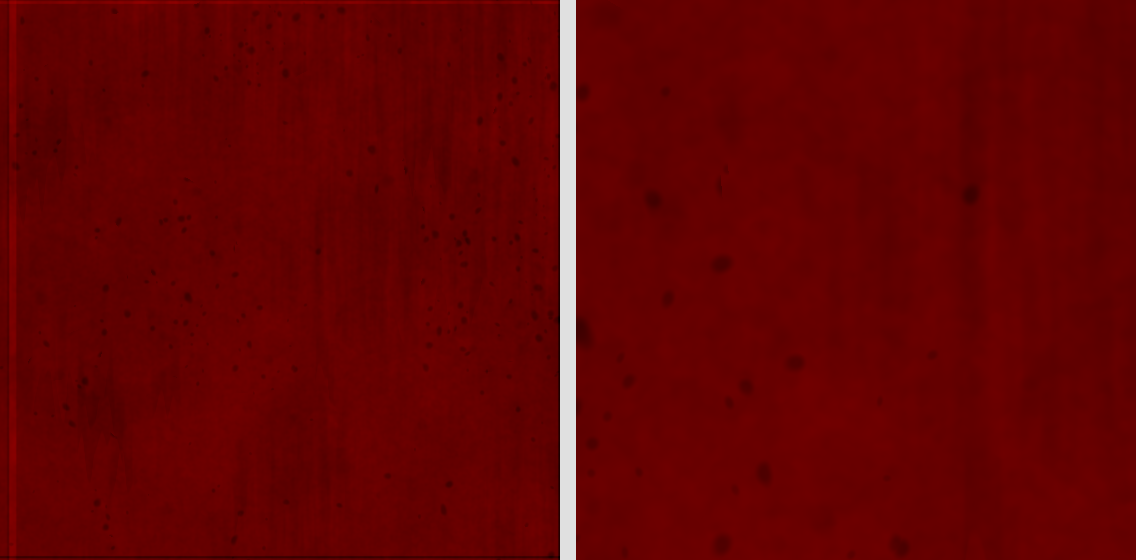
Left: the whole. Right: its middle third, enlarged.
Reproduce this texture procedurally as a WebGL 2 fragment shader.

```glsl
#version 300 es
precision highp float;

uniform vec2 u_resolution;
out vec4 fragColor;

vec2 hash2(vec2 cell) {
  vec3 h = fract(cell.xyx * vec3(0.1031, 0.1030, 0.0973));
  h += dot(h, h.yzx + 33.33);
  return fract((h.xx + h.yz) * h.zy);
}

// Smooth cellular noise: jittered cell values blended by distance, 0 to 1
float cellBlend(vec2 p) {
  vec2 base = floor(p);
  float total = 0.0, weightSum = 0.0;
  for (int y = -1; y <= 1; y++) {
    for (int x = -1; x <= 1; x++) {
      vec2 cell = base + vec2(x, y);
      vec2 offset = cell + 0.2 + 0.6 * hash2(cell) - p;
      float weight = max(0.0, 1.0 - dot(offset, offset) / 1.44);
      weight *= weight * weight;
      total += weight * hash2(cell + 71.0).x;
      weightSum += weight;
    }
  }
  return total / max(weightSum, 1e-5);
}

// Signed layered noise around zero
float mottle(vec2 p, int octaves, float gain) {
  float sum = 0.0, amplitude = 1.0;
  for (int i = 0; i < octaves; i++) {
    sum += amplitude * (cellBlend(p) - 0.5);
    p = mat2(1.6, 1.2, -1.2, 1.6) * p + 17.3;
    amplitude *= gain;
  }
  return sum;
}

// Scattered round pits, each cell kept with the given chance
float pits(vec2 p, float chance) {
  vec2 base = floor(p);
  float mask = 0.0;
  for (int y = -1; y <= 1; y++) {
    for (int x = -1; x <= 1; x++) {
      vec2 cell = base + vec2(x, y);
      vec2 rnd = hash2(cell + 131.0);
      float radius = mix(0.12, 0.38, rnd.y * rnd.y);
      float dist = length((cell + hash2(cell) - p) * vec2(1.0, 0.85));
      float spot = 1.0 - smoothstep(radius * 0.3, radius * 1.3, dist);
      mask = max(mask, spot * step(rnd.x, chance) * (0.4 + 0.6 * rnd.y));
    }
  }
  return mask;
}

// Vertical paint run: soft top, streaky sides, ragged lower edge
float paintRun(vec2 p, vec2 foot, vec2 size, float seed) {
  float ragged = cellBlend(vec2(p.x * 85.0, seed * 9.0)) - 0.4;
  float height = p.y - foot.y - 0.16 * ragged;
  float side = abs(p.x - foot.x) + 0.012 * (cellBlend(p * vec2(50.0, 9.0) + seed) - 0.5);
  float body = 1.0 - smoothstep(size.x - 0.003, size.x + 0.003, side);
  return body * smoothstep(-0.004, 0.006, height)
       * (1.0 - smoothstep(0.2 * size.y, size.y, height));
}

// Band between two edges with a feathered border
float band(float x, float low, float high, float feather) {
  return smoothstep(low - feather, low + feather, x)
       * (1.0 - smoothstep(high - feather, high + feather, x));
}

void main() {
  vec2 p = gl_FragCoord.xy / u_resolution;
  vec2 warped = p + 0.012 * vec2(mottle(p * 24.0, 2, 0.6), mottle(p * 24.0 + 40.0, 2, 0.6));

  // Broad stains and fine mottling
  float stain = mottle(warped * 4.0 + 5.0, 5, 0.62);
  float grain = mottle(p * 95.0, 2, 0.8);
  float red = 0.394 + 0.066 * stain + 0.028 * grain;
  red += 0.022 * (1.0 - smoothstep(0.1, 0.5, distance(p, vec2(0.6, 0.25))));
  red -= 0.018 * smoothstep(0.55, 1.0, p.x) * smoothstep(0.35, 0.8, p.y);
  red -= 0.016 * (1.0 - smoothstep(0.1, 0.35, p.x));

  // Brushed vertical streaks, stronger in some areas
  float brushed = smoothstep(0.4, 0.65, cellBlend(p * 5.0 + 60.0));
  float streak = mottle(p * vec2(75.0, 7.0), 1, 0.5) + 0.6 * (cellBlend(p * vec2(190.0, 14.0)) - 0.5);
  red += streak * mix(0.016, 0.055, brushed);

  // Dark and light paint runs
  for (int i = 0; i < 14; i++) {
    float seed = float(i) + 3.0;
    vec2 rnd = hash2(vec2(seed, 8.0));
    vec2 shape = hash2(vec2(seed, 29.0));
    vec2 size = mix(vec2(0.012, 0.1), vec2(0.05, 0.26), shape);
    float tone = i % 3 == 0 ? 0.022 : -0.03;
    red += tone * paintRun(p, vec2(0.06, 0.02) + rnd * vec2(0.88, 0.75), size, seed);
  }

  // Clustered pits and blotches
  float cluster = smoothstep(0.45, 0.75, cellBlend(p * 7.0 + 90.0));
  red -= 0.12 * pits(warped * 48.0, 0.03 + 0.24 * cluster);
  red -= 0.035 * pits(warped * 26.0 + 9.0, 0.06 + 0.3 * cluster);
  red += 0.03 * pits(warped * 22.0 + 50.0, 0.05);

  // Worn borders
  float wear = cellBlend(p * vec2(60.0, 30.0));
  red += (0.05 + 0.09 * wear) * band(p.x, 0.017, 0.029, 0.002);
  red -= 0.05 * band(p.x, 0.012, 0.016, 0.001);
  red += (0.06 + 0.1 * wear) * band(p.y, 0.993, 0.998, 0.0015);
  red -= 0.16 * band(p.y, 0.003, 0.007, 0.0015);
  red -= 0.25 * smoothstep(0.995, 0.999, p.x);

  fragColor = vec4(clamp(red, 0.0, 1.0), 0.0, 0.0, 1.0);
}
```
